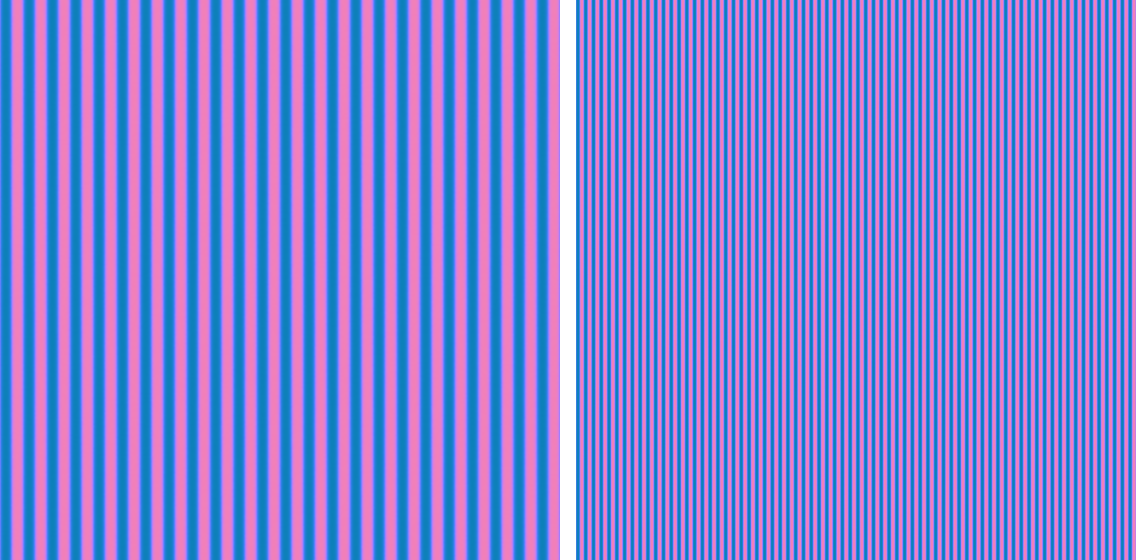
Left: one tile. Right: repeated 3 by 3.
Write a three.js fragment shader that draws this pattern.

```glsl
varying vec2 vUv;

const float TAU = 6.2831853;
const float RIDGE_COUNT = 24.0;
const float RIDGE_STEEPNESS = 2.0;
const float GRAIN_CELLS = 256.0;
const float GRAIN_STRENGTH = 0.03;

// Two random values per lattice point, without sine
vec2 hash22(vec2 p) {
  vec3 q = fract(p.xyx * vec3(0.1031, 0.1030, 0.0973));
  q += dot(q, q.yzx + 33.33);
  return fract((q.xx + q.yz) * q.zy);
}

// Smooth noise in -0.5..0.5 that wraps after a whole number of cells
vec2 wrappedNoise(vec2 uv, float cells) {
  vec2 p = uv * cells;
  vec2 cell = floor(p);
  vec2 f = fract(p);
  vec2 blend = f * f * (3.0 - 2.0 * f);
  vec2 step01 = vec2(0.0, 1.0);
  vec2 bottom = mix(hash22(mod(cell, cells)),
                    hash22(mod(cell + step01.yx, cells)), blend.x);
  vec2 top = mix(hash22(mod(cell + step01, cells)),
                 hash22(mod(cell + step01.yy, cells)), blend.x);
  return mix(bottom, top, blend.y) - 0.5;
}

// Sideways slope of evenly spaced rounded ridges
float ridgeSlope(float x, float count, float steepness) {
  return steepness * sin(TAU * fract(x * count));
}

// Surface normal packed into the 0..1 colour range
vec3 encodeNormal(vec2 slope) {
  return normalize(vec3(-slope, 1.0)) * 0.5 + 0.5;
}

void main() {
  vec2 slope = vec2(ridgeSlope(vUv.x, RIDGE_COUNT, RIDGE_STEEPNESS), 0.0);

  // Faint surface grain
  slope += GRAIN_STRENGTH * wrappedNoise(vUv, GRAIN_CELLS);

  gl_FragColor = vec4(encodeNormal(slope), 1.0);
}
```
